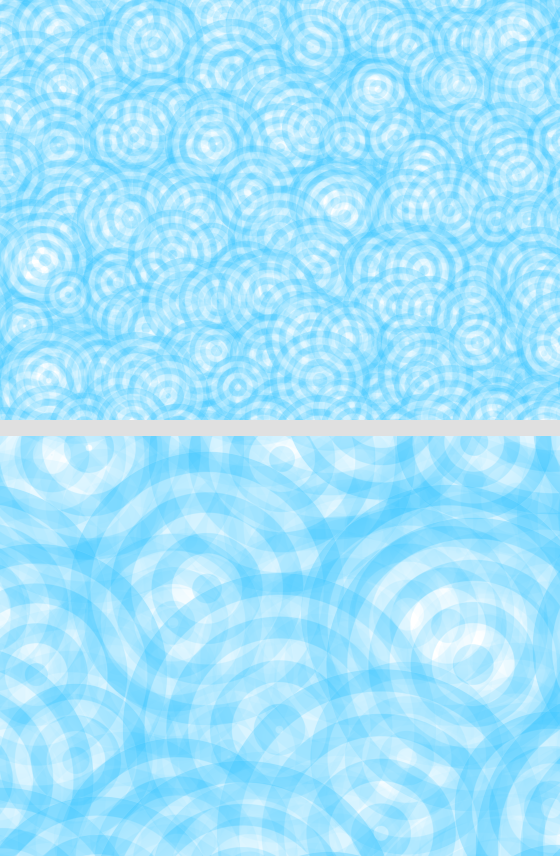
Top: the whole. Bottom: its middle third, enlarged.
Reproduce this pattern procedurally as a Shadertoy shader.

```glsl
const vec3 SKY_BLUE = vec3(0.25, 0.78, 1.0);
const vec3 WHITE = vec3(1.0);
const float MIN_RADIUS = 0.055;   // canvas height = 1
const float MAX_RADIUS = 0.132;
const float BACK_CELL = 0.07;     // spacing of disc centres
const float FRONT_CELL = 0.1;
const float BACK_OPACITY = 0.2;
const float FRONT_OPACITY = 0.28;
const int REACH = 2;              // neighbour cells a disc can extend over

vec3 hash3(vec2 cell) {
    vec3 p = fract(cell.xyx * vec3(0.1031, 0.1030, 0.0973));
    p += dot(p, p.yxz + 33.33);
    return fract((p.xxy + p.yzz) * p.zyx);
}

// Alternating bands counted inward from the rim: 0 = blue, 1 = white
float ringBands(float depth, float period, float blur) {
    float edge = (abs(fract(depth / period - 0.25) - 0.5) - 0.25) * period;
    return 1.0 - smoothstep(-blur, blur, edge);
}

// Lay one translucent ringed disc, pale in the centre and deep at the rim
float paintDisc(float under, float dist, float radius, float opacity, float blur) {
    float period = 0.016 + 0.15 * radius;
    float bands = ringBands(radius - dist, period, blur);
    float centreGlow = 0.9 * (0.67 - dist / radius);
    float whiteness = 0.24 + 0.64 * bands + centreGlow;
    float cover = 1.0 - smoothstep(-blur, blur, dist - radius);
    return mix(under, whiteness, opacity * cover);
}

// Scattered discs, painted row by row so that lower ones lie in front
float paintLayer(float under, vec2 point, float cellSize, float opacity, float seed, float blur) {
    vec2 home = floor(point / cellSize);
    float whiteness = under;
    for (int row = REACH; row >= -REACH; row--) {
        for (int column = -REACH; column <= REACH; column++) {
            vec2 cell = home + vec2(column, row);
            vec3 random = hash3(cell + seed);
            vec2 centre = (cell + random.xy) * cellSize;
            float radius = mix(MIN_RADIUS, MAX_RADIUS, random.z);
            whiteness = paintDisc(whiteness, distance(point, centre), radius, opacity, blur);
        }
    }
    return whiteness;
}

void mainImage(out vec4 fragColor, in vec2 fragCoord) {
    vec2 point = fragCoord / iResolution.y;
    float blur = 0.8 / iResolution.y;

    // Dense faint discs below, sparser and clearer ones on top
    float whiteness = paintLayer(0.45, point, BACK_CELL, BACK_OPACITY, 71.0, blur);
    whiteness = paintLayer(whiteness, point, FRONT_CELL, FRONT_OPACITY, 137.0, blur);

    fragColor = vec4(mix(SKY_BLUE, WHITE, clamp(whiteness, 0.0, 1.0)), 1.0);
}
```
